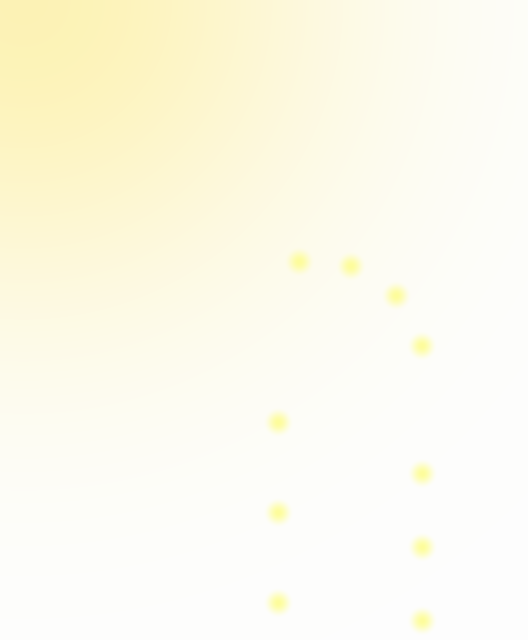
This background is drawn by a Shadertoy shader. Its source:

```glsl
// A pale sheet warmed by a wide yellow glow from the upper left corner,
// with soft yellow dots set along two columns and a curved arc.
// The glow is a radial Gaussian; each dot is a blurred disc placed by a loop.

// Coverage of a soft-edged dot centred at c.
float softDot(vec2 p, vec2 c) {
    return 1.0 - smoothstep(0.001, 0.0245, length(p - c));
}

void mainImage(out vec4 fragColor, in vec2 fragCoord) {
    // Canvas height is one unit
    vec2 p = fragCoord / iResolution.y;

    // Corner glow over near-white paper
    vec3 paper = vec3(0.993, 0.994, 0.992);
    vec3 warmGlow = vec3(0.990, 0.950, 0.710);
    float r = length(p - vec2(0.037, 1.0)) / 0.490;
    vec3 color = mix(paper, warmGlow, exp(-r * r));

    // Two columns of three dots
    float dots = 0.0;
    for (int i = 0; i < 3; i++) {
        float k = float(i);
        dots = max(dots, softDot(p, vec2(0.435, 0.058 + 0.141 * k)));
        dots = max(dots, softDot(p, vec2(0.660, 0.030 + 0.115 * k)));
    }

    // Arc of four dots, drawing slightly closer toward its upper end
    for (int i = 0; i < 4; i++) {
        float k = float(i);
        float angle = 0.209 + 0.54 * k - 0.011 * k * k;
        vec2 center = vec2(0.4945, 0.4245) + 0.1686 * vec2(cos(angle), sin(angle));
        dots = max(dots, softDot(p, center));
    }

    color = mix(color, vec3(0.992, 0.990, 0.610), dots);
    fragColor = vec4(color, 1.0);
}
```
